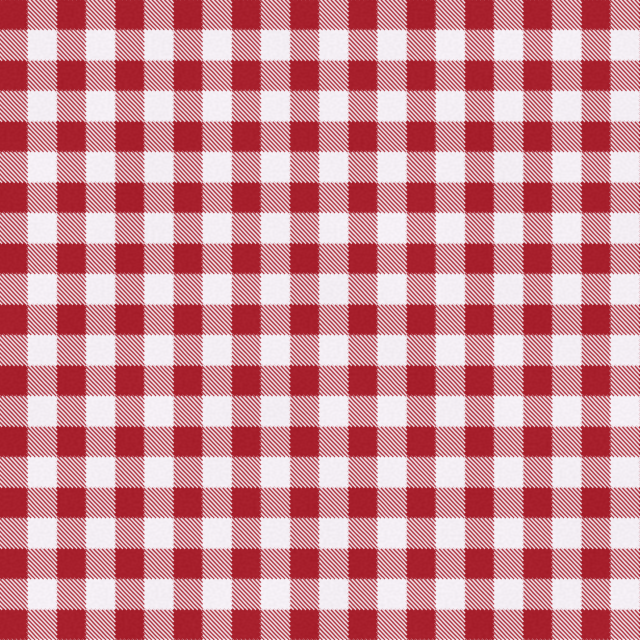
This pattern is drawn by a Shadertoy shader. Its source:

```glsl
// Red and white gingham cloth: dyed bands of warp and weft cross in a grid,
// and a diagonal twill decides which thread is on top. Where only one of
// the two is dyed, the twill shows as fine slanted stripes.

const float TAU = 6.2831853;
const float THREADS = 14.0; // twill ribs per check repeat

vec2 hashGradient(vec2 cell) {
    vec3 h = fract(cell.xyx * vec3(0.1031, 0.1030, 0.0973));
    h += dot(h, h.yzx + 33.33);
    float angle = TAU * fract((h.x + h.y) * h.z);
    return vec2(cos(angle), sin(angle));
}

float gradientNoise(vec2 p) {
    vec2 i = floor(p), f = fract(p);
    vec2 u = f * f * f * (f * (f * 6.0 - 15.0) + 10.0);
    float a = dot(hashGradient(i), f);
    float b = dot(hashGradient(i + vec2(1, 0)), f - vec2(1, 0));
    float c = dot(hashGradient(i + vec2(0, 1)), f - vec2(0, 1));
    float d = dot(hashGradient(i + vec2(1, 1)), f - vec2(1, 1));
    return mix(mix(a, b, u.x), mix(c, d, u.x), u.y);
}

// 1 inside the dyed half of each repeat, 0 in the undyed half
float dyedBand(float t, float softness) {
    float fromCentre = abs(fract(t + 0.25) - 0.5);
    return 1.0 - smoothstep(0.248 - softness, 0.248 + softness, fromCentre);
}

void mainImage(out vec4 fragColor, in vec2 fragCoord) {
    vec2 uv = fragCoord / iResolution.xy;

    // Check coordinates, counted from the upper left
    vec2 check = vec2(uv.x + 0.0026, 1.0013 - uv.y) * vec2(10.98, 10.49);
    float pixel = 10.98 / min(iResolution.x, iResolution.y);

    // Dyed columns and rows, with edges toothed by the crossing threads
    vec2 teeth = 0.012 * sin(TAU * THREADS * check.yx);
    float softness = max(0.018, 0.8 * pixel);
    float warp = dyedBand(check.x + teeth.x, softness);
    float weft = dyedBand(check.y + teeth.y, softness);

    // Twill ribs slant down to the right and fade out when too fine to draw
    float wobble = 0.10 * gradientNoise(check * 5.0);
    float rib = sin(TAU * (THREADS * (check.x - check.y) + wobble));
    float contrast = 0.40 * (1.0 - smoothstep(0.4, 0.8, THREADS * pixel));
    float dye = pow(mix(weft, warp, 0.5 + contrast * rib), 1.15);

    vec3 color = mix(vec3(0.955, 0.935, 0.957), vec3(0.655, 0.122, 0.172), dye);

    // Thread grain and a faint unevenness of the cloth
    color += 0.025 * gradientNoise(uv * vec2(190.0, 230.0));
    color += 0.012 * gradientNoise(uv * 7.0);

    fragColor = vec4(clamp(color, 0.0, 1.0), 1.0);
}
```
